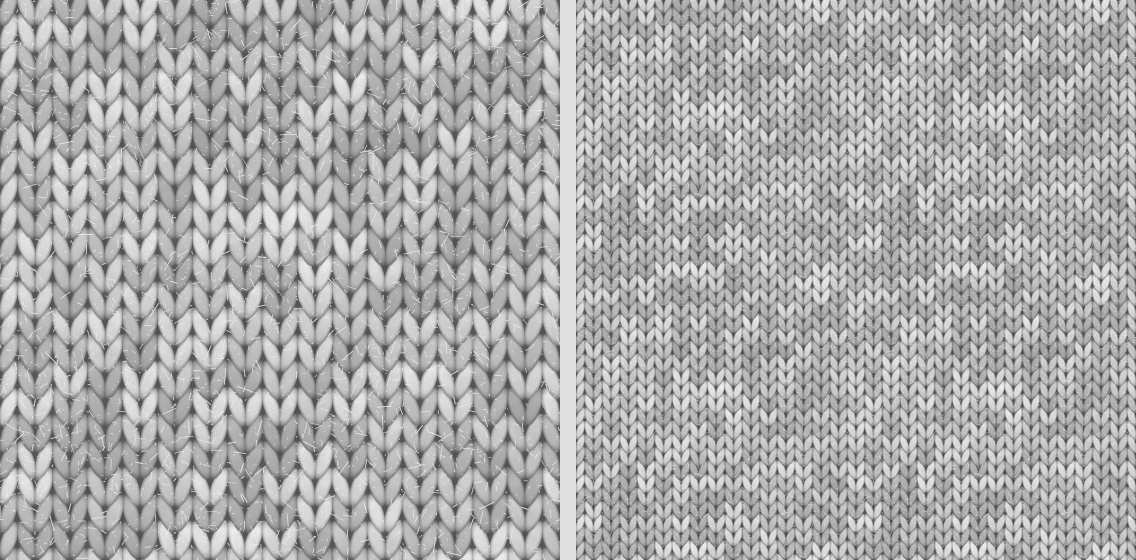
Left, the tile; right, the same tile 2 across and 2 down.
Give the GLSL for this texture, as a WebGL 1 fragment shader.

```glsl
precision highp float;
uniform vec2 u_resolution;

#define STITCHES vec2(16.0, 21.0)
#define LEG_SIZE vec2(0.225, 0.60)
#define LEG_TILT 0.34
#define WOBBLE 0.035
#define GAP_TONE 0.33
#define DARK_YARN 0.67
#define LIGHT_YARN 0.89
#define HAIR_TONE 0.93
#define HAIR_WIDTH 0.0009
#define HAIR_OPACITY 0.8

vec2 hash2(vec2 p) {
  vec3 q = fract(vec3(p.xyx) * vec3(0.1031, 0.1030, 0.0973));
  q += dot(q, q.yzx + 33.33);
  return fract((q.xx + q.yz) * q.zy);
}

float cornerSlope(vec2 cell, vec2 offset, vec2 period) {
  float angle = 6.2832 * hash2(mod(cell, period) + 17.0).x;
  return dot(vec2(cos(angle), sin(angle)), offset);
}

// Gradient noise that wraps after one unit of uv
float wrapNoise(vec2 uv, vec2 period) {
  vec2 p = uv * period;
  vec2 cell = floor(p);
  vec2 f = p - cell;
  vec2 s = f * f * f * (f * (f * 6.0 - 15.0) + 10.0);
  vec2 e = vec2(1.0, 0.0);
  float low = mix(cornerSlope(cell, f, period), cornerSlope(cell + e.xy, f - e.xy, period), s.x);
  float high = mix(cornerSlope(cell + e.yx, f - e.yx, period), cornerSlope(cell + e.xx, f - e.xx, period), s.x);
  return mix(low, high, s.y);
}

// Mirrored, tilted legs; each row lies over the one below
float knit(vec2 uv) {
  vec2 p = uv * STITCHES;
  p += WOBBLE * vec2(wrapNoise(uv, vec2(16.0, 21.0)), 2.0 * wrapNoise(uv + 0.37, vec2(16.0)));
  float column = floor(p.x + 0.5);
  float x = abs(p.x - column) - 0.25;
  float c = cos(LEG_TILT), s = sin(LEG_TILT);
  float tone = GAP_TONE;
  for (int j = -1; j <= 1; j++) {
    float row = floor(p.y) + float(j);
    vec2 d = vec2(x, (p.y - row - 0.75) * STITCHES.x / STITCHES.y);
    vec2 q = vec2(c * d.x - s * d.y, s * d.x + c * d.y) / LEG_SIZE;
    float body = 1.0 - dot(q, q);
    vec2 random = hash2(mod(vec2(column, row), STITCHES) + 5.0);
    float yarn = mix(DARK_YARN, LIGHT_YARN, random.x);
    float shade = yarn * mix(0.66, 1.0, smoothstep(0.0, 0.75, body));
    shade *= 0.98 + 0.06 * q.y;
    tone = mix(tone, shade, smoothstep(-0.08, 0.28, body));
  }
  return tone;
}

// One layer of loose fibres, at most one per cell of a wrapping grid
float hairs(vec2 uv, float count, float shortest, float longest, float density, float pixel) {
  vec2 base = floor(uv * count);
  float cover = 0.0;
  for (int j = -1; j <= 1; j++) {
    for (int i = -1; i <= 1; i++) {
      vec2 cell = base + vec2(float(i), float(j));
      vec2 id = mod(cell, count) + 3.0 * count;
      vec2 place = hash2(id);
      vec2 random = hash2(id + 71.3);
      float clump = wrapNoise((mod(cell, count) + 0.5) / count, vec2(7.0));
      float present = step(hash2(id + 153.7).x, density * (1.0 + 1.1 * clump));
      float angle = 3.14159 * random.x;
      vec2 direction = vec2(cos(angle), sin(angle));
      float reach = 0.5 * mix(shortest, longest, random.y * random.y);
      vec2 d = uv - (cell + place) / count;
      float along = clamp(dot(d, direction), -reach, reach);
      float gap = length(d - along * direction);
      float line = 1.0 - smoothstep(HAIR_WIDTH - 0.5 * pixel, HAIR_WIDTH + 0.5 * pixel, gap);
      cover = max(cover, present * line * mix(0.6, 1.0, place.x));
    }
  }
  return cover;
}

void main() {
  vec2 uv = gl_FragCoord.xy / u_resolution;
  float pixel = 1.0 / min(u_resolution.x, u_resolution.y);

  // Yarn with soft unevenness
  float tone = knit(uv);
  tone *= 1.0 + 0.07 * wrapNoise(uv, vec2(6.0)) + 0.04 * wrapNoise(uv, vec2(48.0));

  // Long hairs, short hairs and specks
  float fuzz = hairs(uv, 32.0, 0.012, 0.029, 0.50, pixel);
  fuzz = max(fuzz, hairs(uv, 48.0, 0.005, 0.014, 0.48, pixel));
  fuzz = max(fuzz, hairs(uv, 64.0, 0.0005, 0.004, 0.65, pixel));
  tone = mix(tone, HAIR_TONE, HAIR_OPACITY * fuzz);

  gl_FragColor = vec4(vec3(tone), 1.0);
}
```
